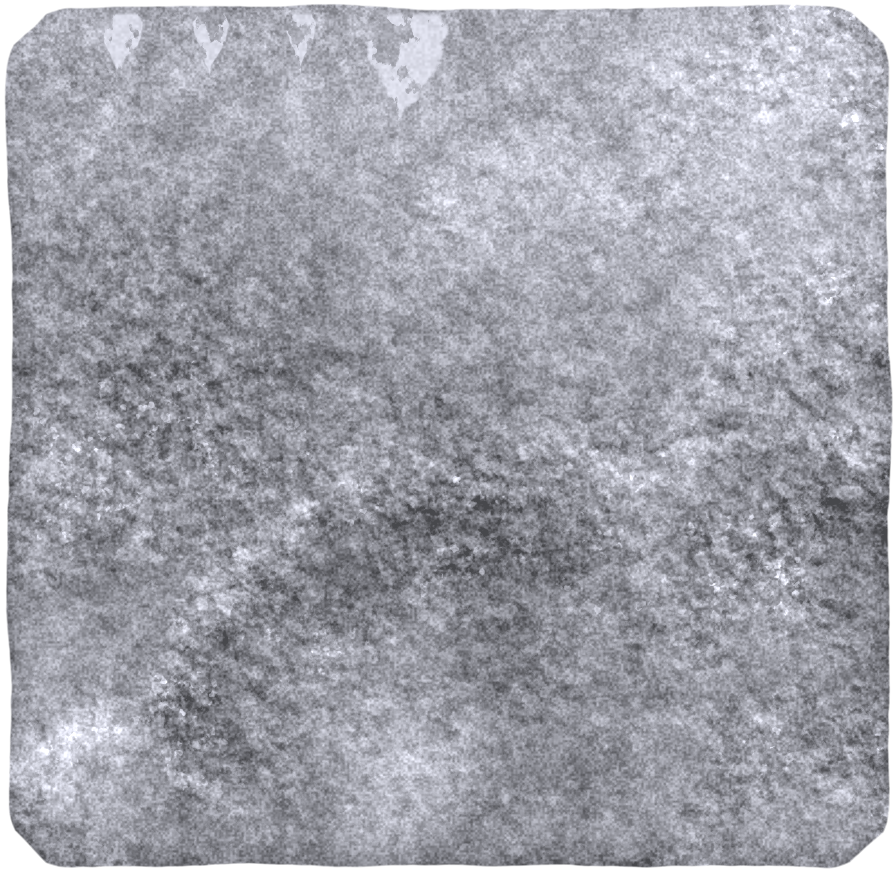
Reproduce this texture procedurally as a WebGL 2 fragment shader.

```glsl
#version 300 es
precision highp float;
uniform vec2 u_resolution;
out vec4 fragColor;

const vec3 STONE_TINT = vec3(1.0, 1.008, 1.066);
const vec3 BACKDROP = vec3(1.0);
const float BASE_TONE = 0.592;
const float HALF_SIZE = 0.491;
const float CORNER_RADIUS = 0.075;
const float CORNER_CUT = 0.05;
const float EDGE_WOBBLE = 0.016;
const float BROAD = 1.1;
const float MOTTLE = 0.24;
const float RELIEF = 0.7;
const float GRAIN = 0.21;
const int CHIP_COUNT = 4;
const int PATCH_COUNT = 10;
// Broad tonal patches: centre, radius, brightness change
const vec4 PATCHES[PATCH_COUNT] = vec4[](
    vec4(0.20, 0.61, 0.18, -0.10), vec4(0.52, 0.36, 0.14, -0.12),
    vec4(0.24, 0.19, 0.10, -0.10), vec4(0.85, 0.86, 0.22, 0.07),
    vec4(0.09, 0.12, 0.06, 0.18), vec4(0.45, 0.10, 0.09, 0.08),
    vec4(0.72, 0.43, 0.09, 0.07), vec4(0.64, 0.15, 0.13, -0.04),
    vec4(0.07, 0.48, 0.05, 0.11), vec4(0.56, 0.78, 0.16, 0.05));

float hash(vec2 cell) {
    uvec2 k = uvec2(ivec2(cell) + 32768);
    uint h = k.x * 1597334677u ^ k.y * 3812015801u;
    h = (h ^ (h >> 15)) * 2246822519u;
    h ^= h >> 13;
    return float(h & 65535u) / 65535.0;
}
float noise(vec2 p) {
    vec2 i = floor(p), f = fract(p);
    f = f * f * (3.0 - 2.0 * f);
    return mix(mix(hash(i), hash(i + vec2(1, 0)), f.x),
               mix(hash(i + vec2(0, 1)), hash(i + vec2(1, 1)), f.x), f.y);
}
float fbm(vec2 p) {
    float sum = 0.0, amp = 0.5;
    for (int i = 0; i < 5; i++) {
        sum += amp * noise(p);
        p = mat2(1.6, 1.2, -1.2, 1.6) * p + 17.3;
        amp *= 0.52;
    }
    return sum;
}
float bell(float x) { return exp(-x * x); }

// Ragged round crumbs, one per kept cell
float crumbs(vec2 p, float kept) {
    p += 0.7 * (vec2(noise(p * 2.3), noise(p * 2.3 + 50.0)) - 0.5);
    float cover = 0.0;
    for (int k = 0; k < 9; k++) {
        vec2 cell = floor(p) + vec2(k % 3, k / 3) - 1.0;
        vec2 centre = cell + vec2(hash(cell + 300.0), hash(cell + 700.0));
        float radius = mix(0.25, 0.65, hash(cell + 1100.0));
        float disc = smoothstep(radius, radius - 0.28, length(p - centre));
        cover = max(cover, disc * step(hash(cell), kept) * mix(0.35, 1.0, hash(cell + 1500.0)));
    }
    return cover;
}
// Signed distance to the worn block with eased corners, negative inside
float blockDistance(vec2 uv) {
    vec2 a = abs(uv - 0.5) - HALF_SIZE;
    vec2 d = a + CORNER_RADIUS;
    float box = length(max(d, 0.0)) + min(max(d.x, d.y), 0.0) - CORNER_RADIUS;
    float cut = 0.7071 * (a.x + a.y + CORNER_CUT);
    return max(box, cut) + EDGE_WOBBLE * (fbm(uv * 6.0) - 0.5);
}
// Height of the fracture that climbs across the face
float fractureHeight(float x) {
    return 0.10 + 0.36 * smoothstep(0.0, 0.45, x) + 0.04 * smoothstep(0.5, 0.9, x);
}
// Pale tapering chips below the top edge: x = white, y = grey halo
vec2 chips(vec2 uv) {
    vec2 cover = vec2(0.0);
    for (int i = 0; i < CHIP_COUNT; i++) {
        float k = float(i), large = step(2.5, k);
        vec2 centre = vec2(0.135 + 0.1 * k + 0.017 * large, 0.95 - 0.03 * large);
        vec2 size = mix(vec2(0.025 - 0.004 * k, 0.036), vec2(0.047, 0.068), large);
        vec2 l = (uv - centre) / size;
        l.x += 0.35 * (fbm(uv * 60.0 + k) - 0.5) - 0.12 * l.y;
        float width = smoothstep(-1.2, 0.6, l.y) * (1.0 - 0.3 * smoothstep(0.6, 1.0, l.y));
        float inside = min(width - abs(l.x), 1.0 - l.y);
        float worn = smoothstep(0.38, 0.46, fbm(uv * vec2(75.0, 50.0) + 9.0 * k) + 0.16 * l.x - 0.06 * l.y);
        cover = max(cover, vec2(smoothstep(0.0, 0.12, inside) * worn, smoothstep(-0.1, 0.1, inside)));
    }
    return cover;
}
void main() {
    vec2 uv = gl_FragCoord.xy / u_resolution;
    vec2 q = gl_FragCoord.xy / u_resolution.y;
    vec2 warp = vec2(fbm(q * 11.0), fbm(q * 11.0 + 40.0)) - 0.5;
    vec2 wuv = uv + 0.07 * warp;
    // Broad light and shade
    float broad = 0.07 * smoothstep(0.5, 0.95, uv.y) + 0.11 * (fbm(q * 4.5 + 3.0) - 0.49);
    for (int i = 0; i < PATCH_COUNT; i++)
        broad += PATCHES[i].w * bell(length(wuv - PATCHES[i].xy) / PATCHES[i].z);
    // Fracture: bright lip, dark shelf below and a thin crack
    float d = 0.8 * (wuv.y - fractureHeight(wuv.x));
    float nearLip = bell(d / 0.05);
    broad += 0.08 * bell((d - 0.012) / 0.025) - 0.06 * bell((d + 0.06) / 0.05);
    float tone = BASE_TONE + BROAD * broad;
    float crackSpan = smoothstep(0.62, 0.68, uv.x) * (1.0 - smoothstep(0.82, 0.88, uv.x));
    tone -= 0.2 * crackSpan * bell((d - 0.012) / 0.005);
    // Rough areas hold stronger relief than the polished ones
    float rough = 0.35 + 0.35 * smoothstep(0.6, 0.95, wuv.x) + 0.35 * bell(length(wuv - vec2(0.16, 0.5)) / 0.2)
                + 0.4 * bell(length(wuv - vec2(0.64, 0.6)) / 0.07) + 0.25 * bell((d + 0.1) / 0.1);
    rough = rough * (0.6 + 0.7 * smoothstep(0.35, 0.6, fbm(q * 8.0 + 5.0))) + 0.45 * nearLip;
    vec2 bump = q * 58.0 + 0.8 * warp;
    tone += RELIEF * rough * (fbm(bump) - fbm(bump + vec2(0.12, 0.26)));
    // Mottling, flakes, pits, crumbs and clustered glints
    tone += MOTTLE * (fbm(q * 24.0 + 70.0) - 0.49);
    tone += (0.05 + 0.04 * rough) * smoothstep(0.51, 0.58, fbm(q * 66.0 + 11.0));
    tone -= (0.02 + 0.07 * rough) * smoothstep(0.41, 0.33, fbm(q * 84.0 + 31.0));
    tone += 0.13 * rough * (crumbs(q * 78.0, 0.5) - 0.2);
    float cluster = smoothstep(0.46, 0.6, fbm(q * 15.0 + 23.0)) * smoothstep(0.4, 0.95, rough);
    tone += 0.28 * cluster * crumbs(q * 120.0 + 33.0, 0.3);
    tone += GRAIN * (noise(q * 390.0) - 0.5) + 0.05 * (noise(q * 190.0) - 0.5);
    // Shaded rim, softer along the top
    float edge = blockDistance(uv);
    tone -= 0.13 * exp(min(edge, 0.0) / 0.02) * (1.0 - 0.7 * smoothstep(0.75, 1.0, uv.y));
    vec2 chip = chips(uv);
    tone = mix(tone, 0.69, 0.3 * chip.y);
    tone = mix(tone, 0.88 + 0.1 * (noise(q * 300.0) - 0.5), 0.9 * chip.x);
    vec3 stone = clamp(max(tone, 0.28) * STONE_TINT, 0.0, 1.0);
    float aa = 1.2 / u_resolution.y;
    fragColor = vec4(mix(stone, BACKDROP, smoothstep(-aa, aa, edge)), 1.0);
}
```
